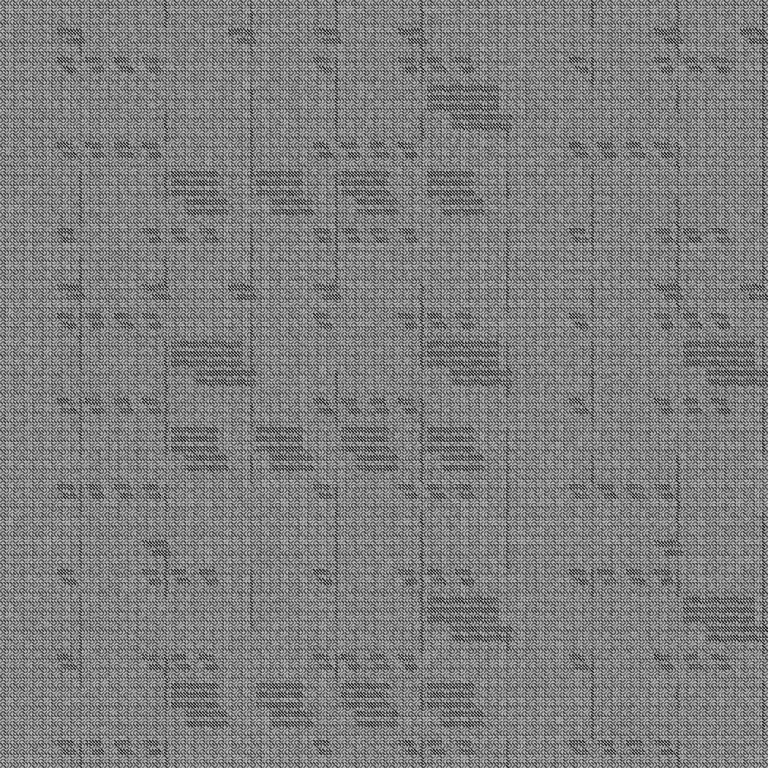
This pattern is drawn by a WebGL 2 fragment shader. Its source:

```glsl
#version 300 es
precision highp float;
precision highp int;
// Fine grey weave: 81 x 81 motifs of 3 x 3 cells, each cell one short stroke.
// Middle rows and columns of a motif are heavier; staggered patches of longer
// dark strokes and upright chains recur on nested grids, chosen by a hash.

uniform vec2 u_resolution;
out vec4 outColor;

const float CELLS = 243.0;          // strokes across and down
const float COARSEST = 9.0;         // blocks across on the larger patch grid
const int LEVELS = 2;               // nested patch grids, each 3 times finer
const float THIN = 0.10;            // stroke half widths, in cells
const float HEAVY = 0.16;
const float PATCH = 0.21;
const float WIDTH_JITTER = 0.05;
const float SHORT = 0.42;           // stroke half lengths, in cells
const float LONG = 0.71;
const float SOFTNESS = 1.4;         // edge filter, in pixels
const float WIDE_CHANCE = 0.55;     // chance of a wide patch
const float CHAIN_CHANCE = 0.60;    // chance of a chain segment
const float WIDE_SPAN = 1.0;        // patch widths, in blocks
const float NARROW_SPAN = 0.65;
const vec3 GROUND = vec3(0.70);
const vec3 INK = vec3(0.06);
const float GROUND_JITTER = 0.08;

// Integer hash of a cell and a seed, from 0 to 1
float hash(vec2 cell, float seed) {
  uvec3 v = uvec3(ivec3(vec3(cell, seed)));
  uint h = v.x * 1597u + v.y * 51749u + v.z * 7919u;
  h = (h ^ (h >> 15)) * 73244475u;
  h = (h ^ (h >> 13)) * 48271u;
  h ^= h >> 16;
  return float(h & 65535u) / 65535.0;
}

// 1 inside a rectangle from lo to hi
float box(vec2 p, vec2 lo, vec2 hi) {
  vec2 inside = step(lo, p) * step(p, hi);
  return inside.x * inside.y;
}

// Two bands, the lower one shifted to the right
float staggeredBands(vec2 f, float span) {
  f.x /= span;
  return max(box(f, vec2(0.0, 0.0), vec2(0.85, 0.28)),
             box(f, vec2(0.30, 0.28), vec2(1.0, 0.55)));
}

// Patch mask on one grid; p runs from the upper left
float patchMask(vec2 p, float blocks) {
  vec2 block = floor(p * blocks);
  vec2 local = fract(p * blocks);
  vec2 place = mod(block, 3.0);
  bool wideRow = blocks == COARSEST || mod(block.y, 9.0) == 1.0;
  if (place.y == 1.0 && place.x == 2.0 && wideRow) {
    return staggeredBands(local, WIDE_SPAN) * step(hash(block, blocks), WIDE_CHANCE);
  }
  if (place.y == 2.0) {
    // Two leading blocks in nine; one of them is followed by two more
    float group = mod(floor((block.x + 1.0) / 3.0), 3.0);
    float pick = 1.0 + step(0.5, hash(vec2(floor(block.x / 9.0), block.y), blocks));
    bool shown = group > 0.0 && (place.x == 2.0 || group == pick);
    return shown ? staggeredBands(local, NARROW_SPAN) : 0.0;
  }
  return 0.0;
}

// Share of a pixel covered by a stroke of the given half width
float strokeCoverage(float dist, float halfWidth, float pixel) {
  return clamp((dist + halfWidth) / pixel + 0.5, 0.0, 1.0)
       - clamp((dist - halfWidth) / pixel + 0.5, 0.0, 1.0);
}

void main() {
  vec2 p = gl_FragCoord.xy / u_resolution;
  p.y = 1.0 - p.y;
  vec2 cell = floor(p * CELLS);
  vec2 f = fract(p * CELLS) - 0.5;
  float pixel = SOFTNESS * CELLS / min(u_resolution.x, u_resolution.y);
  vec2 motif = floor(cell / 3.0);
  vec2 place = mod(cell, 3.0);

  // Patches are read at cell centres; every third row stays open
  vec2 centre = (cell + 0.5) / CELLS;
  float dark = 0.0;
  float blocks = COARSEST;
  for (int i = 0; i < LEVELS; i++) {
    dark = max(dark, patchMask(centre, blocks));
    blocks *= 3.0;
  }
  dark *= step(place.y, 1.5);

  // Upright chains in the last motif column of every nine
  bool chainColumn = mod(motif.x, 9.0) == 8.0 && place.x == 1.0;
  float chainOn = step(hash(vec2(motif.x, floor(motif.y / 3.0)), 7.0), CHAIN_CHANCE);
  dark = max(dark, chainColumn ? chainOn : 0.0);

  // Stroke weight, direction and length
  bool heavy = place.x == 1.0 || place.y == 1.0;
  float halfWidth = mix(heavy ? HEAVY : THIN, PATCH, dark);
  halfWidth += WIDTH_JITTER * (hash(cell, 3.0) - 0.5);
  vec2 axis = vec2(1.0, heavy || dark > 0.5 ? 1.0 : -1.0) * inversesqrt(2.0);
  float reach = mix(SHORT, LONG, dark);
  float along = dot(f, axis);
  float dist = length(f - axis * clamp(along, -reach, reach));

  vec3 ground = GROUND + GROUND_JITTER * (hash(cell, 11.0) - 0.5);
  outColor = vec4(mix(ground, INK, strokeCoverage(dist, halfWidth, pixel)), 1.0);
}
```
